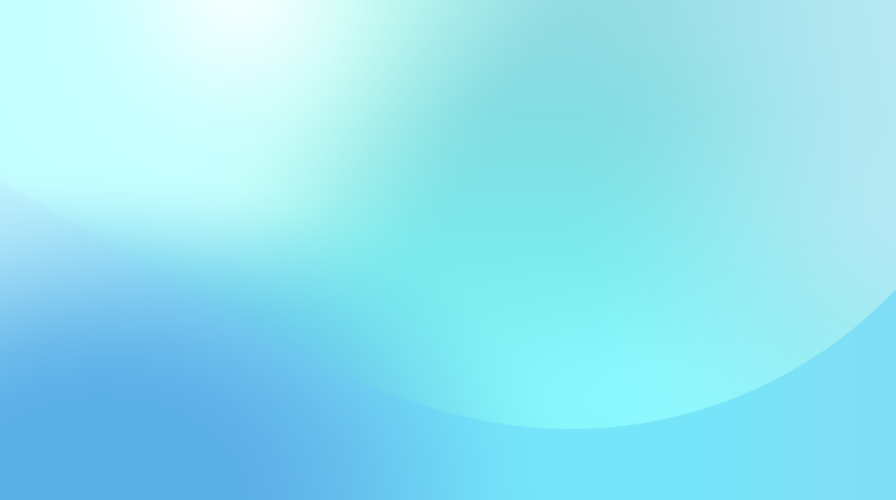
Give the GLSL for this background, as a WebGL 2 fragment shader.

```glsl
#version 300 es
precision highp float;

uniform vec2 u_resolution;
out vec4 fragColor;

// Height of the panel's lower rim: a soft wave on the left, an arc on the right
float rimHeight(float x) {
    float dx = x - 1.14;
    float wave = 0.32 * (1.0 - cos(1.88 * dx));
    float arc = 0.9 - sqrt(max(0.81 - dx * dx, 0.0));
    return 0.142 + (dx < 0.0 ? wave : arc);
}

float glow(vec2 p, vec2 center, vec2 size) {
    vec2 d = (p - center) / size;
    return exp(-dot(d, d));
}

// Teal column that shifts to cyan at the bottom, lilac at the right
vec3 panelColor(vec2 p) {
    vec3 color = mix(vec3(0.48, 0.92, 0.93), vec3(0.51, 0.865, 0.885), smoothstep(0.42, 0.82, p.y));
    color = mix(color, vec3(0.57, 0.86, 0.89), smoothstep(0.75, 1.0, p.y));
    color = mix(color, vec3(0.54, 0.98, 1.0), glow(p, vec2(1.3, 0.2), vec2(0.42, 0.2)));

    float lilac = smoothstep(1.12, 1.85, p.x) * mix(0.45, 0.95, smoothstep(0.15, 0.6, p.y));
    color = mix(color, vec3(0.72, 0.915, 0.96), lilac);

    // Pale mint light with a slanted falloff, fading downward
    vec3 mint = mix(vec3(0.77, 1.0, 1.0), vec3(0.73, 0.98, 0.94), smoothstep(0.3, 0.85, p.x));
    float slant = p.x + 0.6 * (0.86 - p.y);
    float light = (1.0 - smoothstep(0.58, 1.1, slant)) * smoothstep(0.25, 0.64, p.y);
    color = mix(color, mint, light);

    // White hot spot near the top
    return mix(color, vec3(0.95, 1.0, 1.0), glow(p, vec2(0.48, 1.02), vec2(0.22)));
}

// Sky colour under the panel
vec3 floorColor(vec2 p) {
    vec3 color = mix(vec3(0.74, 0.94, 0.99), vec3(0.46, 0.9, 0.98), smoothstep(0.0, 0.9, p.x));
    return mix(color, vec3(0.5, 0.87, 0.96), smoothstep(1.3, 1.8, p.x));
}

void main() {
    vec2 p = gl_FragCoord.xy / u_resolution.y;

    // Antialiased rim that melts into the floor toward the left
    float rim = p.y - rimHeight(p.x);
    float pixel = 1.2 / u_resolution.y;
    float sharp = smoothstep(-pixel, pixel, rim);
    float soft = smoothstep(-0.07, 0.07, rim);
    float coverage = mix(soft, sharp, mix(0.4, 1.0, smoothstep(0.4, 0.95, p.x)));
    vec3 color = mix(floorColor(p), panelColor(p), coverage);

    // Deep blue pool in the lower left, over both layers
    float pool = length(vec2(0.72 * (p.x - 0.2), p.y));
    color = mix(color, vec3(0.36, 0.69, 0.91), 1.0 - smoothstep(0.19, 0.68, pool));

    fragColor = vec4(color, 1.0);
}
```
